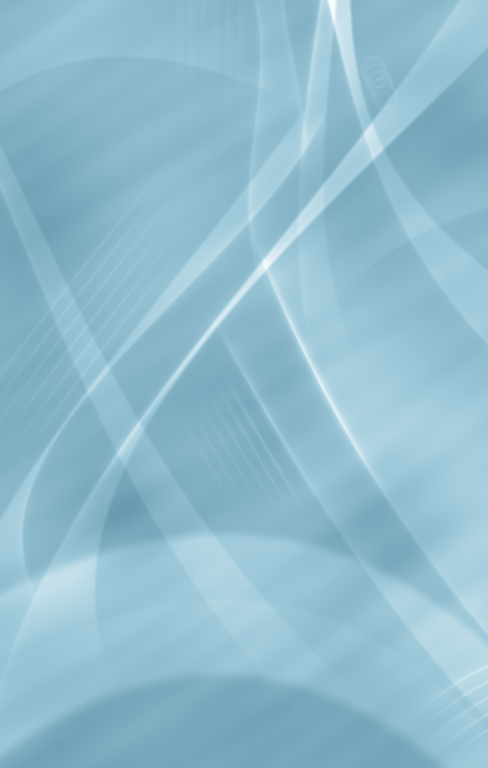
Write a WebGL 1 fragment shader that draws this background.

```glsl
precision highp float;
// Translucent ice-blue veils crossing on a soft, cloudy ground.
// Each edge is a cubic through four even knots; its signed distance drives
// fills, rims and hairlines, summed as light and mapped to a palette.
uniform vec2 u_resolution;

const vec2 CANVAS = vec2(63.5, 100.0);  // design units
const vec3 DEEP = vec3(0.39, 0.59, 0.67);
const vec3 MID = vec3(0.62, 0.79, 0.855);
const vec3 WHITE = vec3(0.97, 0.99, 1.0);
const float BASE_LIGHT = 0.6;
const float CLOUD = 0.3;
const float STREAK = 0.22;
const float EDGE = 0.3;   // softness of veil edges
const float HAIR = 0.16;  // width of hairlines

vec2 gradient(vec2 cell) {
  float a = 6.2832 * fract(sin(dot(cell, vec2(127.1, 311.7))) * 4375.85);
  return vec2(cos(a), sin(a));
}

float noise(vec2 p) {
  vec2 i = floor(p), f = fract(p), e = vec2(1, 0);
  vec2 w = f * f * f * (f * (f * 6.0 - 15.0) + 10.0);
  float low = mix(dot(gradient(i), f), dot(gradient(i + e), f - e), w.x);
  float top = mix(dot(gradient(i + e.yx), f - e.yx), dot(gradient(i + 1.0), f - 1.0), w.x);
  return mix(low, top, w.y);
}

// Signed distance to x = f(y), knots k spread evenly from y = a to y = b
float side(vec2 p, float a, float b, vec4 k) {
  float s = 3.0 / (b - a), u = (p.y - a) * s;
  float d1 = k.y - k.x, d2 = k.z - 2.0 * k.y + k.x;
  float d3 = k.w - 3.0 * k.z + 3.0 * k.y - k.x;
  float x = k.x + u * (d1 + (u - 1.0) * (d2 / 2.0 + (u - 2.0) * d3 / 6.0));
  float slope = s * (d1 + d2 * (u - 0.5) + d3 * (3.0 * u * u - 6.0 * u + 2.0) / 6.0);
  return (p.x - x) / sqrt(1.0 + slope * slope);
}

float fill(float d) { return smoothstep(-EDGE, EDGE, d); }
float rim(float d, float width) { return exp(-abs(d) / width); }
float veil(float d, float reach) { return fill(d) * exp(-max(d, 0.0) / reach); }
float span(float v, float lo, float hi, float soft) {
  return smoothstep(lo - soft, lo + soft, v) * (1.0 - smoothstep(hi - soft, hi + soft, v));
}
float glow(vec2 p, float x, float y, float w, float h) {
  vec2 q = (p - vec2(x, y)) / vec2(w, h);
  return exp(-dot(q, q));
}
// Area between two edges, kept filled where they cross in a twist
float ribbon(float l, float r) { return fill(l) * fill(-r) + fill(-l) * fill(r); }

float ground(vec2 p) {
  vec2 along = mat2(0.84, -0.54, 0.54, 0.84) * p;
  float t = BASE_LIGHT + CLOUD * noise(p * 0.055 + 3.0);
  t += STREAK * noise(along.yx * vec2(0.28, 0.035));
  t += 0.25 * glow(p, 55.0, 44.0, 15.0, 14.0) + 0.3 * glow(p, 63.0, 27.0, 11.0, 14.0);
  t += 0.18 * glow(p, 22.0, 78.0, 16.0, 13.0);
  t -= 0.4 * glow(p, 17.0, 34.0, 8.0, 7.0) + 0.45 * glow(p, 51.0, 30.0, 9.0, 8.0);
  t -= 0.3 * glow(p, 2.0, 69.0, 8.0, 14.0) + 0.3 * glow(p, 60.0, 84.0, 9.0, 7.0);
  return t - 0.2 * glow(p, 45.0, 74.0, 6.0, 9.0) - 0.2 * glow(p, 36.0, 50.0, 5.0, 8.0);
}

// Canopy at upper left, shoulder at right, two domes below
float arcs(vec2 p) {
  float canopy = side(p.yx, 0.0, 43.0, vec4(88, 92.6, 90.4, 84.6));
  float shoulder = side(p.yx, 40.0, 63.5, vec4(57, 65, 70, 73));
  float dome = side(p.yx, 0.0, 63.5, vec4(23.2, 30.3, 29, 16.7));
  float foot = side(p.yx, 0.0, 63.5, vec4(2.3, 12.1, 10.2, -4.2));
  float t = 0.2 * veil(canopy, 7.0) * (1.0 - smoothstep(25.0, 42.0, p.x));
  t += 0.16 * veil(shoulder, 8.0) * smoothstep(40.0, 52.0, p.x);
  t += 0.42 * smoothstep(-0.4, 1.4, -dome) * exp(min(dome, 0.0) / 26.0);
  return t + 0.08 * veil(-dome - 9.0, 6.0) - 0.42 * smoothstep(-0.4, 1.8, -foot);
}

// Upright ribbons and threads falling from the top
float uprights(vec2 p) {
  float fl = side(p, 100.0, 63.5, vec4(33.2, 33.7, 32.5, 34.1));
  float fr = side(p, 100.0, 79.2, vec4(36.8, 37.9, 39.2, 39.9));
  float gl = side(p, 100.0, 54.4, vec4(41.8, 39.7, 38.9, 40.4));
  float gr = side(p, 100.0, 54.4, vec4(43.8, 42.4, 42.4, 46));
  float hl = side(p, 100.0, 55.1, vec4(42.7, 46.6, 52.7, 63.5));
  float hr = side(p, 100.0, 64.8, vec4(45.6, 47.1, 52.3, 63.5));
  float lift = smoothstep(72.0, 100.0, p.y);
  float t = smoothstep(61.0, 71.0, p.y) * (0.22 * veil(fl, 3.0) + 0.2 * rim(fl, 0.35));
  t += smoothstep(77.0, 87.0, p.y) * (0.16 * veil(-fr, 2.5) + 0.16 * rim(fr, 0.3));
  t += smoothstep(51.0, 63.0, p.y) * (mix(0.14, 0.45, lift) * ribbon(gl, gr)
    + mix(0.08, 0.5, lift) * rim(gl, 0.4));
  t += mix(0.3, 0.85, lift * lift) * ribbon(hl, hr) + mix(0.1, 0.35, lift) * rim(hl, 0.5);
  for (int i = 0; i < 6; i++)
    t += 0.09 * veil(p.x - 23.0 - 1.6 * float(i), 0.8) * smoothstep(80.0, 98.0, p.y);
  return t;
}

// Diagonal ribbons, lit folds and hairlines beside them
float diagonals(vec2 p) {
  float al = side(p, 100.0, 10.2, vec4(59.9, 37.4, 14.8, 0));
  float ar = side(p, 90.9, 16.7, vec4(60.5, 35.8, 17.4, 13));
  float bl = side(p, 87.0, 32.3, vec4(40.4, 26.7, 12.4, 0));
  float br = side(p, 87.0, 32.3, vec4(43, 30.2, 13, 3));
  float dl = side(p, 80.5, 2.3, vec4(-2, 8.9, 22.4, 43));
  float dr = side(p, 80.5, 2.3, vec4(0.3, 13, 29.3, 54.7));
  float el = side(p, 71.4, 16.7, vec4(32, 40.1, 50.5, 64));
  float il = side(p, 58.3, 7.6, vec4(27.7, 37.5, 48.4, 62.2));
  float lit = span(p.y, 50.0, 87.0, 6.0);
  float t = (0.32 + 0.38 * lit) * ribbon(al, ar) * smoothstep(8.0, 30.0, p.y);
  t += rim(al, 0.4) * (0.12 + 0.5 * span(p.y, 36.0, 58.0, 8.0)) + 0.2 * lit * rim(ar, 0.3);
  t += span(p.y, 25.0, 84.0, 5.0) * (0.36 * ribbon(bl, br) + 0.25 * rim(br, 0.35));
  t += 0.27 * ribbon(dl, dr) * smoothstep(0.0, 40.0, p.y);
  t += 0.22 * rim(dl, 0.4) * smoothstep(45.0, 75.0, p.y);
  t += span(p.y, 10.0, 67.0, 4.0) * (0.32 * veil(el, 8.0)
    + rim(el, 0.42) * (0.1 + 0.8 * span(p.y, 40.0, 63.0, 9.0)));
  t += span(p.y, 8.0, 57.0, 3.0) * (0.26 * veil(il, 4.5)
    + 0.55 * rim(il, 0.35) * span(p.y, 38.0, 54.0, 8.0));
  for (int i = 1; i < 7; i++) {
    float n = float(i);
    t += 0.2 * rim(bl + 1.7 * n, HAIR) * span(p.y, 43.0 + n, 62.0 + 2.0 * n, 7.0);
    t += 0.34 / sqrt(n) * rim(il + 1.5 * n + 0.8, HAIR) * span(p.y, 36.0, 50.0 - n, 4.0);
  }
  return t;
}

// Fine arcs at lower right, small rings at upper right
float flourishes(vec2 p) {
  float t = 0.0, arc = side(p.yx, 50.0, 64.0, vec4(3, 7.5, 11, 13.5));
  for (int i = 0; i < 5; i++) {
    float n = float(i);
    t += 0.32 * rim(arc + 1.9 * n, HAIR) * smoothstep(52.0 + n, 62.0 + n, p.x);
    t += 0.13 * rim(length(p - vec2(48.6 + 0.4 * n, 91.0 - 0.9 * n)) - 1.5, HAIR);
  }
  return t;
}

void main() {
  vec2 p = gl_FragCoord.xy / u_resolution * CANVAS;
  float t = ground(p) + arcs(p) + uprights(p) + diagonals(p) + flourishes(p);
  vec3 color = mix(DEEP, MID, clamp(t, -0.2, 1.0));
  gl_FragColor = vec4(mix(color, WHITE, clamp(t - 1.0, 0.0, 1.0)), 1.0);
}
```
